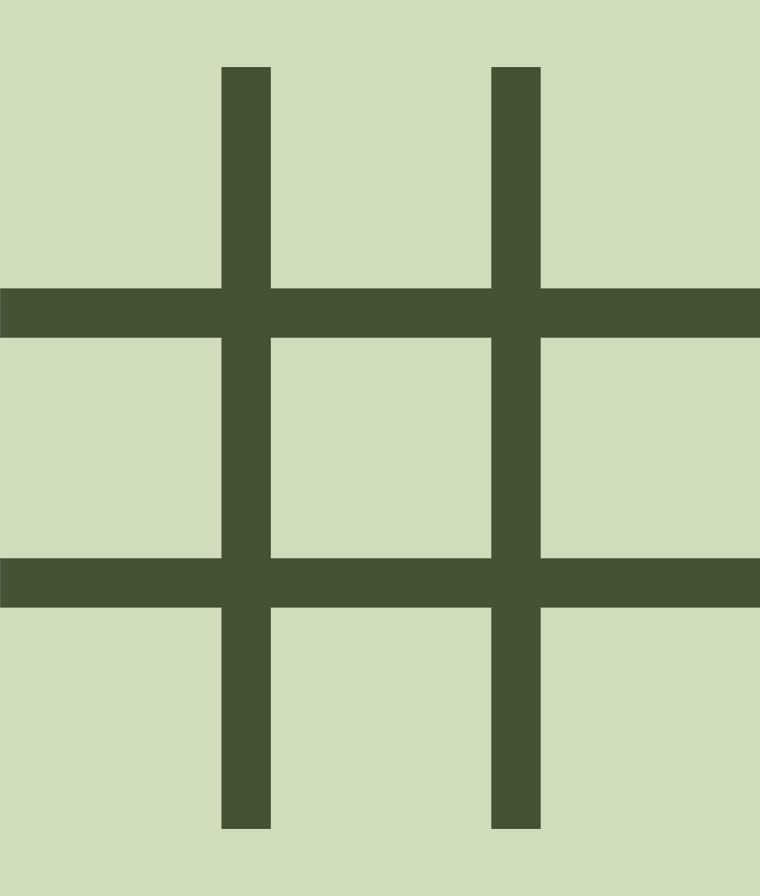
This pattern is drawn by a WebGL 1 fragment shader. Its source:

```glsl
precision highp float;

uniform vec2 u_resolution;

// Lengths are fractions of the canvas height
#define PITCH 0.3012
#define BAR_WIDTH 0.0550
#define BAR_LENGTH 0.8502
#define RIM_WIDTH 0.0014
#define CENTER_SHIFT vec2(0.0012, 0.0)
#define PAPER_COLOR vec3(0.811, 0.867, 0.743)
#define BAR_COLOR vec3(0.267, 0.324, 0.202)
#define RIM_COLOR vec3(0.250, 0.290, 0.200)

float boxDistance(vec2 p, vec2 halfSize) {
  vec2 q = abs(p) - halfSize;
  return length(max(q, 0.0)) + min(max(q.x, q.y), 0.0);
}

// Two upright bars, mirrored about the vertical axis
float barPairDistance(vec2 p) {
  p.x = abs(p.x) - 0.5 * PITCH;
  return boxDistance(p, 0.5 * vec2(BAR_WIDTH, BAR_LENGTH));
}

float coverage(float dist, float pixel) {
  return clamp(0.5 - dist / pixel, 0.0, 1.0);
}

void main() {
  float pixel = 1.0 / u_resolution.y;
  vec2 p = (gl_FragCoord.xy - 0.5 * u_resolution) * pixel - CENTER_SHIFT;

  // Crossed pairs form the lattice
  float lattice = min(barPairDistance(p), barPairDistance(p.yx));

  // Slightly darker rim just inside the bars
  vec3 ink = mix(RIM_COLOR, BAR_COLOR, coverage(lattice + RIM_WIDTH, pixel));
  vec3 color = mix(PAPER_COLOR, ink, coverage(lattice, pixel));

  gl_FragColor = vec4(color, 1.0);
}
```
